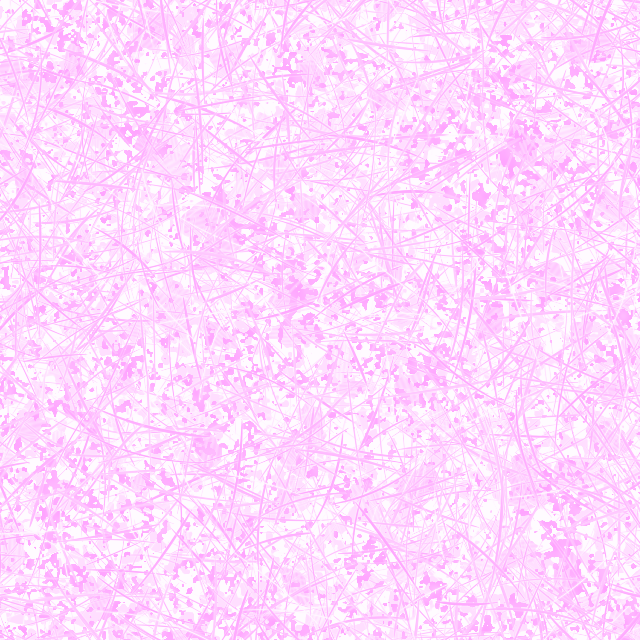
Reproduce this texture procedurally as a WebGL 2 fragment shader.

```glsl
#version 300 es
precision highp float;
// Pink litter of dry grass: pale mottled ground, soft leaf flakes, fine straws,
// clustered dark crumbs and, on top, longer tapered blades. Each scattered layer
// is a jittered grid; a single tone value is composited and becomes the green channel.

#define PAPER_TONE 0.985
#define CRUMB_TONE 0.635
#define FINE_LAYERS 7
#define FINE_CELL 0.062
#define BLADE_LAYERS 13
#define BLADE_CELL 0.105
#define FINE_WIDTH 0.0011
#define BLADE_WIDTH 0.0019
#define LEAF_CELL 0.085
#define CRUMB_SCALE 105.0
#define HALO 0.30

uniform vec2 u_resolution;
out vec4 fragColor;

float pixel;   // size of one pixel in canvas units

vec4 hash4(vec3 p) {
    vec4 q = fract(p.xyzx * vec4(0.1031, 0.1030, 0.0973, 0.1099));
    q += dot(q, q.wzxy + 33.33);
    return fract((q.xxyz + q.yzzw) * q.zywx);
}

float noise(vec2 p) {
    vec2 i = floor(p), f = fract(p);
    f = f * f * (3.0 - 2.0 * f);
    float a = hash4(vec3(i, 7.0)).x;
    float b = hash4(vec3(i + vec2(1, 0), 7.0)).x;
    float c = hash4(vec3(i + vec2(0, 1), 7.0)).x;
    float d = hash4(vec3(i + vec2(1, 1), 7.0)).x;
    return mix(mix(a, b, f.x), mix(c, d, f.x), f.y);
}

// Open areas where crumbs gather and straws thin out
float clearing(vec2 p) {
    return smoothstep(0.32, 0.72, 0.7 * noise(p * 9.0 + 31.0) + 0.3 * noise(p * 21.0));
}

vec2 rotate(vec2 p, float angle) {
    float c = cos(angle), s = sin(angle);
    return vec2(c * p.x + s * p.y, c * p.y - s * p.x);
}

float coverage(float dist) {
    return 1.0 - smoothstep(-0.6 * pixel, 0.6 * pixel, dist);
}

// One layer of curved, tapered strands, one strand per grid cell
void strands(inout float tone, vec2 uv, float cell, float seed, float width, vec2 toneRange) {
    vec2 p = uv / cell + 17.3 * fract(seed * vec2(0.618, 0.377));
    vec2 home = floor(p);
    for (int k = 0; k < 9; k++) {
        vec2 id = home + vec2(k % 3 - 1, k / 3 - 1);
        vec4 place = hash4(vec3(id, seed));
        vec4 look = hash4(vec3(id, seed + 51.7));
        vec2 offset = p - id - place.xy;
        float halfLength = mix(0.45, 0.95, place.w);
        if (dot(offset, offset) > 1.0) continue;
        if (look.w < 0.5 * clearing(uv - offset * cell)) continue;

        vec2 q = rotate(offset, 6.2832 * place.z);
        float along = q.x / halfLength;
        float bend = (look.x - 0.5) * 0.38;
        float side = (q.y - bend * (q.x * q.x - 0.2)) * cell;
        float thick = width * mix(0.5, 1.5, look.y * look.y);
        float taper = sqrt(max(0.0, 1.0 - along * along)) * mix(1.0, 0.55, 0.5 + 0.5 * along);
        float ends = (abs(along) - 1.0) * halfLength * cell;
        float dist = max(abs(side) - thick * taper, ends);

        float straw = mix(toneRange.x, toneRange.y, look.z);
        if (look.y < 0.10) straw = 0.965;
        straw += 0.035 * smoothstep(-thick, thick, side) - 0.015;
        float glow = HALO * (1.0 - smoothstep(0.0, 0.0028, dist)) * step(ends, 0.0);
        tone = mix(tone, 0.97, glow);
        tone = mix(tone, straw, coverage(dist));
    }
}

// Broad pale flakes with an uneven rim and faint veins
void leaves(inout float tone, vec2 uv) {
    vec2 p = uv / LEAF_CELL, home = floor(p);
    for (int k = 0; k < 9; k++) {
        vec2 id = home + vec2(k % 3 - 1, k / 3 - 1);
        vec4 place = hash4(vec3(id, 3.0));
        vec4 look = hash4(vec3(id, 93.0));
        vec2 q = rotate(p - id - place.xy, 6.2832 * place.z);
        q.y *= mix(1.1, 2.1, look.x);
        float rim = 0.22 * (noise(q * 6.0 + id * 5.0) - 0.5);
        float dist = (length(q) - mix(0.18, 0.48, place.w) + rim) * LEAF_CELL;
        float veins = 0.025 * sin(q.y * 45.0 + q.x * 12.0);
        float flake = mix(0.79, 0.91, look.y) + veins + 0.05 * (noise(uv * 90.0) - 0.5);
        tone = mix(tone, flake, coverage(dist) * step(look.z, 0.75));
    }
}

void main() {
    vec2 uv = gl_FragCoord.xy / u_resolution.y;
    pixel = 1.0 / u_resolution.y;

    // Ground with pale mottling
    float mottle = 0.6 * noise(uv * 62.0 + 9.0) + 0.4 * noise(uv * 150.0);
    float tone = mix(PAPER_TONE, 0.87, smoothstep(0.53, 0.60, mottle));
    leaves(tone, uv);

    for (int i = 0; i < FINE_LAYERS; i++)
        strands(tone, uv, FINE_CELL, float(i) + 11.0, FINE_WIDTH, vec2(0.73, 0.92));

    // Ragged crumbs, denser in the clearings
    float grit = 0.6 * noise(uv * CRUMB_SCALE) + 0.4 * noise(uv.yx * CRUMB_SCALE * 2.1 + 40.0);
    float limit = mix(0.69, 0.55, clearing(uv));
    float crumb = CRUMB_TONE + 0.10 * noise(uv * 75.0 + 60.0);
    tone = mix(tone, crumb, smoothstep(limit, limit + 0.035, grit));

    for (int i = 0; i < BLADE_LAYERS; i++)
        strands(tone, uv, BLADE_CELL, float(i) + 31.0, BLADE_WIDTH, vec2(0.655, 0.80));

    fragColor = vec4(1.0, clamp(tone, 0.62, 1.0), 1.0, 1.0);
}
```
